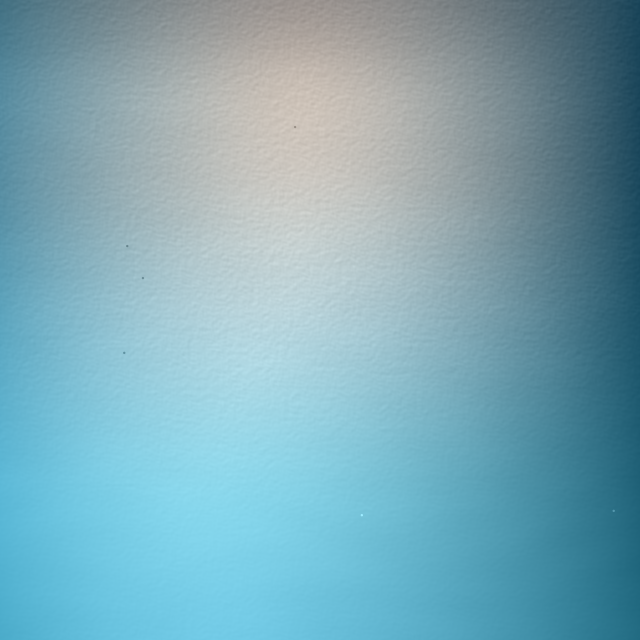
A Shadertoy shader for this texture:

```glsl
// A softly lit painted wall: warm grey light above, cyan below, dark at the right.
// Vertical colour ramps are blended across a leaning bright axis, then gradient
// noise is embossed for the rough coat, with a few scattered specks.

vec2 hash2(vec2 cell) {
    vec3 p = fract(cell.xyx * vec3(0.1031, 0.1030, 0.0973));
    p += dot(p, p.yzx + 33.33);
    return fract((p.xx + p.yz) * p.zy);
}

float cornerSlope(vec2 cell, vec2 offset) {
    return dot(hash2(cell) * 2.0 - 1.0, offset);
}

float gradientNoise(vec2 p) {
    vec2 cell = floor(p), f = fract(p);
    vec2 w = f * f * f * (f * (f * 6.0 - 15.0) + 10.0);
    vec2 e = vec2(1.0, 0.0);
    float low = mix(cornerSlope(cell, f), cornerSlope(cell + e, f - e), w.x);
    float high = mix(cornerSlope(cell + e.yx, f - e.yx), cornerSlope(cell + 1.0, f - 1.0), w.x);
    return mix(low, high, w.y);
}

// Paint height: fine bumps plus slightly wider, flatter ripples
float relief(vec2 p) {
    vec2 warped = p + 0.004 * gradientNoise(p * 25.0);
    return gradientNoise(warped * vec2(125.0, 165.0))
         + 0.8 * gradientNoise(warped * vec2(65.0, 95.0) + 17.0)
         + 0.4 * gradientNoise(warped * 240.0 + 41.0);
}

// Five colours from bottom to top with overlapping soft transitions
vec3 ramp(float y, vec3 base, vec3 low, vec3 middle, vec3 high, vec3 top) {
    vec3 c = mix(base, low, smoothstep(-0.05, 0.28, y));
    c = mix(c, middle, smoothstep(0.18, 0.55, y));
    c = mix(c, high, smoothstep(0.45, 0.75, y));
    return mix(c, top, smoothstep(0.82, 1.04, y));
}

void mainImage(out vec4 fragColor, in vec2 fragCoord) {
    vec2 uv = fragCoord / iResolution.xy;

    // Broad colours of the bright axis and the two sides
    vec3 centre = ramp(uv.y, vec3(0.44, 0.79, 0.90), vec3(0.54, 0.85, 0.93),
        vec3(0.73, 0.84, 0.87), vec3(0.77, 0.76, 0.74), vec3(0.58, 0.56, 0.55));
    vec3 left = ramp(uv.y, vec3(0.29, 0.67, 0.79), vec3(0.36, 0.73, 0.85),
        vec3(0.36, 0.65, 0.75), vec3(0.34, 0.55, 0.63), vec3(0.25, 0.43, 0.50));
    vec3 right = mix(vec3(0.13, 0.42, 0.51), vec3(0.10, 0.27, 0.35), smoothstep(-0.1, 0.9, uv.y));

    // Falloff away from an axis that leans right towards the top
    float axis = mix(0.33, 0.47, smoothstep(0.1, 0.75, uv.y));
    float across = uv.x - axis;
    float reach = across < 0.0 ? axis : 1.0 - axis;
    float falloff = pow(abs(across) / reach, 1.65);
    vec3 colour = mix(centre, across < 0.0 ? left : right, falloff);

    // Warm lamp reflection and the pale sheen beneath it
    vec2 lamp = (uv - vec2(0.47, 0.85)) / vec2(0.17, 0.13);
    colour += vec3(0.035, 0.005, -0.015) * exp(-dot(lamp, lamp));
    vec2 sheen = (uv - vec2(0.49, 0.66)) / vec2(0.20, 0.10);
    colour += vec3(0.025, 0.03, 0.03) * exp(-dot(sheen, sheen));

    // Embossed coat, clearest in the upper half
    float bump = relief(uv + vec2(-0.0012, 0.0018)) - relief(uv - vec2(-0.0012, 0.0018));
    float rough = mix(0.010, 0.036, smoothstep(0.1, 0.65, uv.y)) * (1.0 - 0.45 * falloff);
    colour -= bump * rough;
    colour += 0.012 * gradientNoise(uv * vec2(9.0, 22.0));

    // Sparse specks: dark pits above, pale dust below
    vec2 cell = floor(uv * 12.0);
    vec2 spot = (cell + 0.2 + 0.6 * hash2(cell + 5.0)) / 12.0;
    float present = step(0.93, hash2(cell + 71.0).x);
    float speck = present * (1.0 - smoothstep(0.0008, 0.0028, length(uv - spot)));
    colour += speck * mix(0.16, -0.2, step(0.35, uv.y));

    fragColor = vec4(clamp(colour, 0.0, 1.0), 1.0);
}
```
